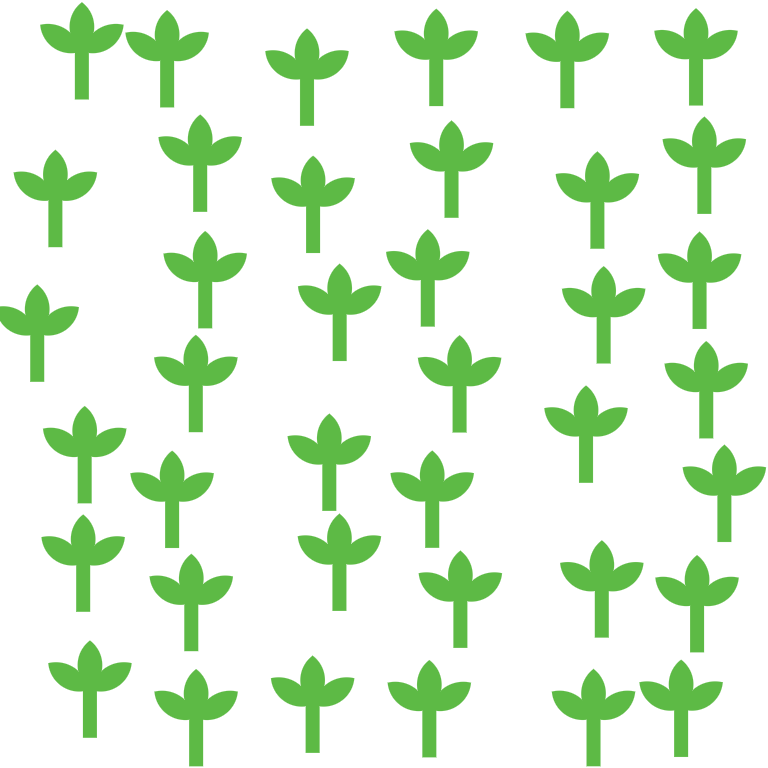
Write a Shadertoy shader that draws this pattern.

```glsl
// Scattered green seedlings on white: a square stem carrying three pointed leaves.
// Each leaf is the overlap of two discs; the plants stand in jittered columns
// of alternating row count, so neighbouring columns drift out of step.

const vec3 PAPER = vec3(1.0);
const vec3 LEAF_GREEN = vec3(0.365, 0.73, 0.27);
const float UNITS = 1152.0;        // sprite units per canvas side
const float PLANT_HEIGHT = 146.0;
const float COLUMNS = 6.0;

float hash(vec2 p) {
    vec3 q = fract(vec3(p.xyx) * 0.1031);
    q += dot(q, q.yzx + 33.33);
    return fract((q.x + q.y) * q.z);
}

float disc(vec2 p, vec2 center, float radius) {
    return length(p - center) - radius;
}

float box(vec2 p, vec2 center, vec2 halfSize) {
    vec2 d = abs(p - center) - halfSize;
    return length(max(d, 0.0)) + min(max(d.x, d.y), 0.0);
}

// Signed distance to one plant whose top tip lies at the origin
float seedling(vec2 p) {
    p.x = abs(p.x);                // mirror symmetry
    float middleLeaf = disc(p, vec2(-27.75, -37.0), 46.25);
    float sideLeaf = max(disc(p, vec2(51.0, -82.4), 49.8),
                         disc(p, vec2(16.2, -30.1), 46.5));
    float stem = box(p, vec2(0.0, -98.0), vec2(10.5, 48.0));
    return min(stem, min(middleLeaf, sideLeaf));
}

void mainImage(out vec4 fragColor, in vec2 fragCoord) {
    float side = min(iResolution.x, iResolution.y);
    vec2 p = fragCoord / side * UNITS;
    float d = UNITS;

    for (float col = 0.0; col < COLUMNS; col++) {
        float rows = 6.0 + mod(col, 2.0);
        float rowHeight = UNITS / rows;
        for (float row = 0.0; row < rows; row++) {
            vec2 id = vec2(col, row);
            float jitterX = 86.0 * (hash(id + 3.7) - 0.5);
            float slack = (rowHeight - PLANT_HEIGHT) * hash(id + 41.3);
            vec2 tip = vec2((col + 0.5) * UNITS / COLUMNS + jitterX,
                            row * rowHeight + slack + PLANT_HEIGHT);
            d = min(d, seedling(p - tip));
        }
    }

    // Edge blended over about one pixel
    float coverage = clamp(0.5 - d * side / (1.1 * UNITS), 0.0, 1.0);
    fragColor = vec4(mix(PAPER, LEAF_GREEN, coverage), 1.0);
}
```
